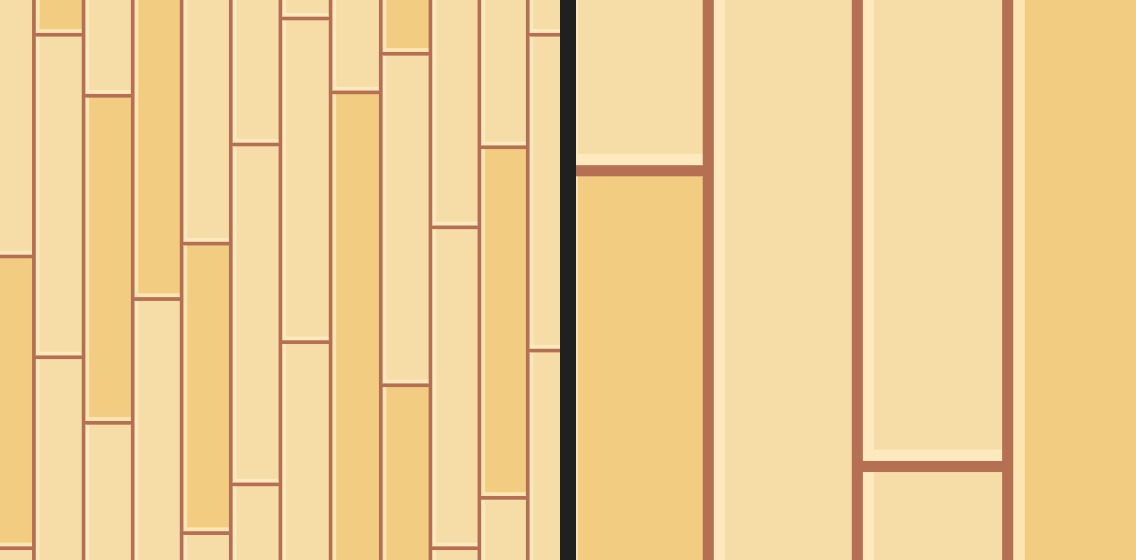
Left, the full canvas; right, a detail of the centre.
This texture is drawn by a three.js fragment shader. Its source:

```glsl
varying vec2 vUv;

const vec3 PALE_WOOD = vec3(0.965, 0.863, 0.65);
const vec3 GOLD_WOOD = vec3(0.95, 0.80, 0.50);
const vec3 CREAM_EDGE = vec3(1.0, 0.93, 0.77);
const vec3 SEAM_BROWN = vec3(0.71, 0.435, 0.32);

const float SEAM_HALF_WIDTH = 0.0033;
const float BEVEL_WIDTH = 0.0068;
const int COLUMNS = 12;

// Per column: upper joint, lower joint, gold planks (1 top + 2 middle + 4 bottom)
const vec3 COLUMN_JOINTS[COLUMNS] = vec3[COLUMNS](
  vec3(0.542, 0.021, 2.0), vec3(0.938, 0.362, 1.0),
  vec3(0.829, 0.245, 2.0), vec3(0.466, -0.10, 1.0),
  vec3(0.565, 0.048, 2.0), vec3(0.742, 0.135, 0.0),
  vec3(0.967, 0.389, 0.0), vec3(0.835, -0.10, 2.0),
  vec3(0.904, 0.312, 5.0), vec3(0.594, 0.021, 0.0),
  vec3(0.737, 0.111, 2.0), vec3(0.938, 0.374, 0.0)
);

// Left seam of a column, with slightly uneven spacing
float seamX(float column) {
  float wobble = 0.0017 * cos(0.571 * (column - 6.3))
               - 0.0025 * cos(0.785 * (column - 5.5));
  return 0.0883 * column - 0.0284 + wobble;
}

float columnAt(float x) {
  float column = 0.0;
  for (int i = 1; i < COLUMNS; i++) {
    column += step(seamX(float(i)), x);
  }
  return column;
}

// Smooth coverage of the area closer than a given width
float within(float dist, float width, float blur) {
  return 1.0 - smoothstep(width - blur, width + blur, dist);
}

// Plank bottom, top and gold flag at height y
vec3 plankAt(vec3 joints, float y) {
  float below = step(y, joints.x) + step(y, joints.y);
  float bottom = below < 0.5 ? joints.x : (below < 1.5 ? joints.y : -1.0);
  float top = below < 0.5 ? 2.0 : (below < 1.5 ? joints.x : joints.y);
  float gold = mod(floor(joints.z / exp2(below) + 0.001), 2.0);
  return vec3(bottom, top, gold);
}

vec3 shadePlank(vec2 lowerLeft, vec2 upperRight, float gold, float blur) {
  float litEdge = min(lowerLeft.x, lowerLeft.y);
  float anyEdge = min(litEdge, min(upperRight.x, upperRight.y));
  vec3 wood = mix(PALE_WOOD, GOLD_WOOD, gold);
  vec3 bevel = mix(wood, CREAM_EDGE, 0.75);
  vec3 color = mix(wood, bevel, within(litEdge, SEAM_HALF_WIDTH + BEVEL_WIDTH, blur));
  return mix(color, SEAM_BROWN, within(anyEdge, SEAM_HALF_WIDTH, blur));
}

void main() {
  float blur = 0.6 * max(fwidth(vUv.x), fwidth(vUv.y));
  float column = columnAt(vUv.x);
  vec3 plank = plankAt(COLUMN_JOINTS[int(column)], vUv.y);

  // Distances to the four sides of the plank
  vec2 lowerLeft = vUv - vec2(seamX(column), plank.x);
  vec2 upperRight = vec2(seamX(column + 1.0), plank.y) - vUv;

  gl_FragColor = vec4(shadePlank(lowerLeft, upperRight, plank.z, blur), 1.0);
}
```
